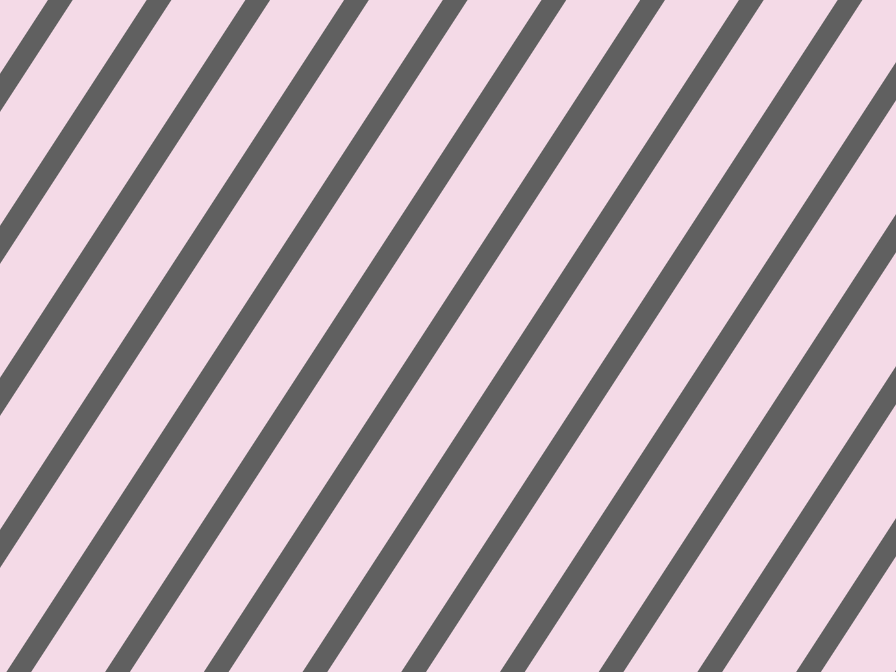
A Shadertoy shader for this pattern:

```glsl
// Signed distance to the nearest stripe edge, negative inside the stripe
float stripeDistance(vec2 p, float angle, float period, float width, float phase) {
    float across = dot(p, vec2(sin(angle), -cos(angle)));
    float cell = fract(across / period - phase + 0.5) - 0.5;
    return abs(cell) * period - 0.5 * width;
}

void mainImage(out vec4 fragColor, in vec2 fragCoord) {
    // Canvas height is one unit
    vec2 p = fragCoord / iResolution.y;
    float pixel = 1.0 / iResolution.y;

    vec3 pink = vec3(0.957, 0.855, 0.906);
    vec3 gray = vec3(0.376, 0.378, 0.378);

    // Slanted stripes, a quarter of each repeat wide
    float d = stripeDistance(p, radians(57.0), 0.1232, 0.0309, 0.19);
    float coverage = clamp(0.5 - d / pixel, 0.0, 1.0);

    fragColor = vec4(mix(pink, gray, coverage), 1.0);
}
```
